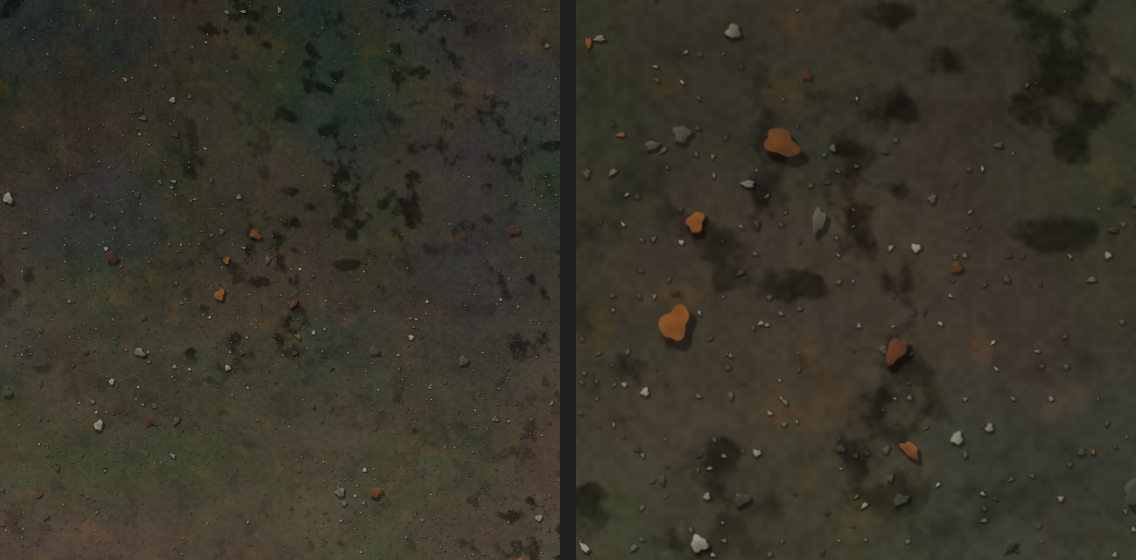
Left: the whole. Right: its middle third, enlarged.
A WebGL 1 fragment shader for this texture:

```glsl
precision highp float;
uniform vec2 u_resolution;

#define SHADE_DARK vec3(0.168, 0.164, 0.126)
#define SHADE_LIGHT vec3(0.290, 0.262, 0.205)
#define STONE_DULL vec3(0.31, 0.31, 0.27)
#define STONE_PALE vec3(0.60, 0.58, 0.50)
#define LEAF_RED vec3(0.36, 0.22, 0.15)
#define LEAF_ORANGE vec3(0.60, 0.36, 0.16)
#define TINT_STRENGTH 0.035
#define GRAIN_STRENGTH 0.050
#define CLUMP_STRENGTH 0.36
#define EDGE_SOFTNESS 0.0011

float hash(vec2 p) {
  return fract(sin(dot(p, vec2(127.1, 311.7))) * 43758.5453);
}

float noise(vec2 p) {
  vec2 i = floor(p), f = fract(p);
  f = f * f * (3.0 - 2.0 * f);
  float low = mix(hash(i), hash(i + vec2(1.0, 0.0)), f.x);
  float high = mix(hash(i + vec2(0.0, 1.0)), hash(i + 1.0), f.x);
  return mix(low, high, f.y);
}

float fbm(vec2 p) {
  float sum = 0.0, weight = 0.5;
  for (int octave = 0; octave < 5; octave++) {
    sum += weight * noise(p);
    p = mat2(1.6, 1.2, -1.2, 1.6) * p + 7.3;
    weight *= 0.5;
  }
  return sum / 0.97;
}

// Signed distance to a lumpy, stretched pebble
float pebble(vec2 p, float radius, float seed) {
  float turn = seed * 6.283;
  float c = cos(turn), s = sin(turn);
  p = mat2(c, s, -s, c) * p;
  p.y *= 1.0 + 0.9 * fract(seed * 7.7);
  float angle = atan(p.y, p.x + 1e-6);
  float lumps = 0.12 * sin(3.0 * angle + seed * 40.0) + 0.07 * sin(5.0 * angle + seed * 90.0);
  return length(p) - radius * (0.85 + lumps);
}

// One sparse layer of stones or leaves, at most one per grid cell
vec3 scatter(vec3 ground, vec2 uv, float cells, float chance, vec3 dull, vec3 bright) {
  vec2 grid = uv * cells + cells * 0.37;
  vec2 id = floor(grid);
  float seed = hash(id + cells);
  float tone = hash(id + cells + 31.7);
  float size = hash(id + cells + 57.3);
  vec2 jitter = vec2(hash(id + 11.9), hash(id + 73.1));
  vec2 offset = (fract(grid) - mix(vec2(0.27), vec2(0.73), jitter)) / cells;
  float radius = mix(0.09, 0.21, size) / cells;

  float cluster = smoothstep(0.35, 0.68, fbm(id / cells * 5.0 + 3.0));
  float present = step(hash(id + cells + 5.1), chance * (0.25 + 1.9 * cluster));
  float edge = max(EDGE_SOFTNESS, 0.8 / u_resolution.y);

  vec2 shadowShift = vec2(0.25, -0.4) * radius;
  float shadow = 1.0 - smoothstep(-edge, edge * 2.0, pebble(offset - shadowShift, radius * 1.1, seed));
  float body = 1.0 - smoothstep(-edge, edge, pebble(offset, radius, seed));

  float light = 1.0 + 0.16 * dot(offset / radius, vec2(-0.5, 0.8));
  light += 0.3 * (noise(uv * 170.0) - 0.5);
  vec3 colour = mix(dull, bright, tone * tone) * light * mix(1.0, 0.85, uv.y);
  ground *= 1.0 - 0.4 * shadow * present;
  return mix(ground, colour, body * present * mix(0.55, 1.0, tone));
}

void main() {
  vec2 uv = gl_FragCoord.xy / u_resolution.y;

  // Damp soil, darkening towards the top left
  float patches = fbm(uv * 4.0 + 1.7);
  float mottle = fbm(uv * 19.0 + 8.0);
  float lit = 1.02 - 1.0 * uv.y + 0.22 * uv.x * uv.y;
  lit += 0.55 * (patches - 0.5) + 0.5 * (mottle - 0.5);
  vec3 colour = mix(SHADE_DARK, SHADE_LIGHT, clamp(lit, -0.15, 1.2));

  // Olive, russet and slate stains
  float stain = fbm(uv * 6.0 + 21.0) - 0.5;
  float slate = smoothstep(0.48, 0.72, fbm(uv * 5.0 + 43.0)) * smoothstep(0.1, 0.6, uv.y);
  colour += TINT_STRENGTH * stain * vec3(2.0, -1.4, 0.8);
  colour += TINT_STRENGTH * slate * vec3(-0.7, -0.1, 0.7);
  float rust = smoothstep(0.62, 0.8, fbm(uv * 26.0 + 60.0));
  colour += rust * vec3(0.045, 0.018, -0.008);

  // Dark crumbs gathered in loose clumps
  float gathering = smoothstep(0.42, 0.68, fbm(uv * 5.0 + 3.0));
  float crumbs = smoothstep(0.54, 0.74, fbm(uv * 38.0 + 90.0));
  colour *= 1.0 - CLUMP_STRENGTH * crumbs * (0.3 + gathering);

  // Fine grain
  float grain = 0.6 * noise(uv * 240.0) + 0.4 * noise(uv * 115.0 + 9.0) - 0.5;
  colour += GRAIN_STRENGTH * grain;

  // Grit, stones and fallen leaves, smallest first
  colour = scatter(colour, uv, 118.0, 0.07, STONE_DULL, STONE_PALE);
  colour = scatter(colour, uv, 67.0, 0.07, STONE_DULL, STONE_PALE);
  colour = scatter(colour, uv, 53.0, 0.012, LEAF_RED, LEAF_ORANGE);
  colour = scatter(colour, uv, 33.0, 0.05, STONE_DULL, STONE_PALE);
  colour = scatter(colour, uv, 17.0, 0.035, STONE_DULL, STONE_PALE);
  colour = scatter(colour, uv, 15.0, 0.025, LEAF_RED, LEAF_ORANGE);

  gl_FragColor = vec4(colour, 1.0);
}
```
